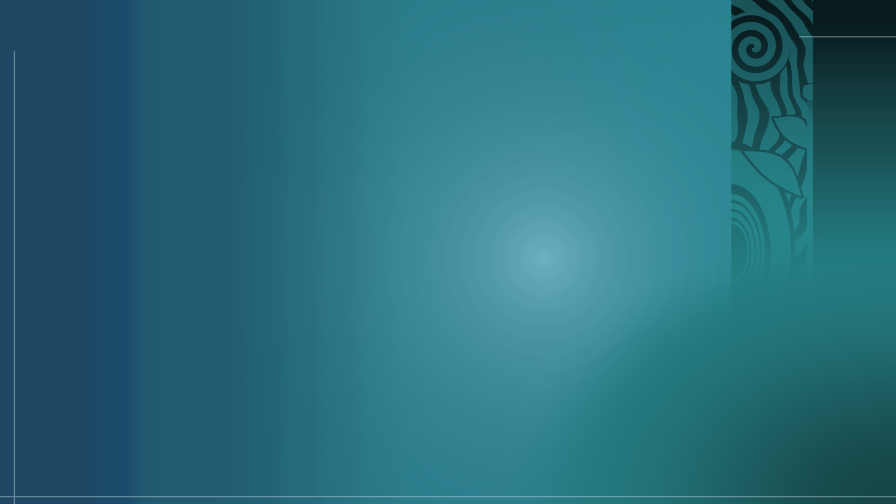
Give the GLSL for this background, as a WebGL 2 fragment shader.

```glsl
#version 300 es
precision highp float;
// Teal and navy backdrop with a soft banded glow, a carved side strip and hairlines.

#define GLOW_CENTER vec2(1.079, 0.488)
#define GLOW_FALLOFF 0.20
#define RING_STEP 0.030
#define COLUMN_STEP 0.075
#define STRIP_LEFT 1.451
#define STRIP_RIGHT 1.613
#define CORNER_SIZE vec2(0.85, 0.62)
#define LINE_WIDTH 0.0022
#define LINE_ALPHA 0.50

uniform vec2 u_resolution;
out vec4 outColor;

const float ASPECT = 16.0 / 9.0;
const float TAU = 6.28318;

float hash(vec2 p) {
  return fract(sin(dot(p, vec2(127.1, 311.7))) * 43758.5453);
}

float noise(vec2 p) {
  vec2 i = floor(p), f = fract(p);
  f = f * f * (3.0 - 2.0 * f);
  return mix(mix(hash(i), hash(i + vec2(1, 0)), f.x),
             mix(hash(i + vec2(0, 1)), hash(i + vec2(1, 1)), f.x), f.y);
}

// Staircase with softened risers
float softSteps(float x, float size) {
  float t = x / size;
  return (floor(t) + smoothstep(0.2, 0.8, fract(t))) * size;
}

// Antialiased inside of a signed distance
float fill(float d, float px) {
  return 1.0 - smoothstep(-px, px, d);
}

// Pointed leaf between two ends, bent sideways
float leaf(vec2 p, vec2 a, vec2 b, float width, float bend) {
  vec2 axis = b - a;
  float len = length(axis);
  vec2 dir = axis / len, q = p - a;
  float t = clamp(dot(q, dir) / len, 0.0, 1.0);
  float side = dot(q, vec2(-dir.y, dir.x)) - bend * sin(t * TAU * 0.5);
  float along = dot(q, dir) - t * len;
  return length(vec2(side, along)) - width * sin(t * TAU * 0.5);
}

// Carved pattern: 1 on raised parts, 0 in the grooves
float carving(vec2 p, float px) {
  float soft = 0.22 + px * 25.0;
  // Sweeping engraved curves
  vec2 q = (p - vec2(1.40, 0.77)) * vec2(1.0, 0.75);
  float sweep = sin(length(q) * 190.0 + 5.0 * noise(p * 22.0));
  float ink = smoothstep(-soft, soft, sweep + 0.25);
  // Upper scroll
  vec2 s = p - vec2(1.495, 0.905);
  float r = length(s);
  float spiral = sin(TAU * r / 0.029 - atan(s.y, s.x));
  ink = mix(ink, smoothstep(-soft, soft, spiral + 0.15), fill(r - 0.073, px));
  // Nested oval rings with fine strokes
  vec2 o = (p - vec2(STRIP_LEFT, 0.50)) * vec2(1.0, 0.58);
  float ring = length(o);
  float strokes = smoothstep(-0.5, 0.5, sin(ring * 620.0) + 0.5);
  float rings = strokes * fill(abs(ring - 0.050) - 0.018, px);
  rings = max(rings, fill(abs(ring - 0.098) - 0.020, px));
  ink = mix(ink, rings, fill(ring - 0.127, px));
  // Large leaves, each with a dark rim
  for (int i = 0; i < 3; i++) {
    float k = float(i);
    vec2 a = vec2(1.475 + 0.06 * k, 0.70 + 0.065 * k);
    vec2 b = vec2(1.590 + 0.012 * k, 0.61 + 0.095 * k);
    float d = leaf(p, a, b, 0.024, 0.012);
    ink = mix(ink, 0.0, fill(d - 0.005, px));
    ink = mix(ink, 1.0, fill(d, px));
  }
  // Plain border along the right edge
  return max(ink, fill(STRIP_RIGHT - 0.012 - p.x, px) * smoothstep(0.85, 0.75, p.y));
}

vec3 backdrop(vec2 p) {
  float x = mix(p.x, softSteps(p.x, COLUMN_STEP), 0.6);
  vec3 col = mix(vec3(0.12, 0.275, 0.385), vec3(0.11, 0.30, 0.42), smoothstep(0.12, 0.25, x));
  col = mix(col, vec3(0.13, 0.36, 0.44), smoothstep(0.24, 0.32, x));
  col = mix(col, vec3(0.165, 0.485, 0.545), smoothstep(0.38, 0.86, x));
  col = mix(col, vec3(0.155, 0.51, 0.56), smoothstep(1.0, 1.45, x));
  float r = length(p - GLOW_CENTER);
  r = mix(r, softSteps(r, RING_STEP), 0.7);
  float glow = exp(-r / GLOW_FALLOFF) * smoothstep(0.75, 0.25, r);
  return mix(col, vec3(0.43, 0.69, 0.76), glow);
}

vec3 sidePanel(vec2 p, float px) {
  vec3 col = mix(vec3(0.14, 0.49, 0.51), vec3(0.09, 0.28, 0.295), smoothstep(0.44, 0.80, p.y));
  col = mix(col, vec3(0.03, 0.10, 0.11), smoothstep(0.72, 1.0, p.y));
  vec3 raised = mix(vec3(0.15, 0.52, 0.54), vec3(0.10, 0.33, 0.35), smoothstep(0.55, 1.0, p.y));
  float ink = carving(p, px) * smoothstep(0.30, 0.50, p.y);
  return mix(col, raised, ink * fill(p.x - STRIP_RIGHT, px));
}

void main() {
  vec2 p = gl_FragCoord.xy / u_resolution * vec2(ASPECT, 1.0);
  float px = 0.7 / u_resolution.y;
  vec3 col = mix(backdrop(p), sidePanel(p, px), fill(STRIP_LEFT - p.x, px));

  // Shaded lower right corner
  float e = length((p - vec2(ASPECT, 0.0)) / CORNER_SIZE);
  vec3 shade = mix(vec3(0.085, 0.27, 0.28), vec3(0.14, 0.475, 0.495), smoothstep(0.0, 0.75, e));
  col = mix(col, shade, (1.0 - smoothstep(0.66, 0.92, e)) * smoothstep(0.58, 0.42, p.y));

  // Hairlines: left, bottom and upper right
  float w = LINE_WIDTH * 0.5;
  float lines = fill(max(abs(p.x - 0.0285) - w, p.y - 0.898), px);
  lines = max(lines, fill(abs(p.y - 0.0145) - w, px));
  lines = max(lines, fill(max(abs(p.y - 0.927) - w, 1.586 - p.x), px));
  col = mix(col, vec3(0.75, 0.85, 0.88), lines * LINE_ALPHA);
  outColor = vec4(col, 1.0);
}
```
